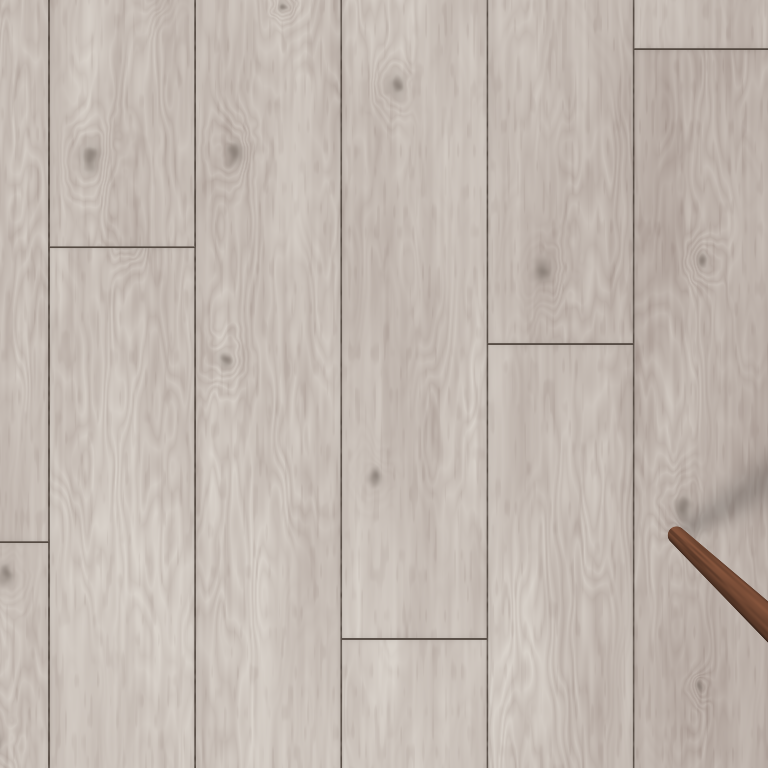
Write a Shadertoy shader that draws this texture.

```glsl
#define PLANK_SIZE vec2(0.1903, 1.278)
#define PLANK_ORIGIN vec2(0.0638, 0.678)
#define STAGGER 0.384
#define SEAM_HALF 0.0011
#define KNOT_CELL 0.27
#define KNOT_CHANCE 0.55
#define WOOD_LIGHT vec3(0.83, 0.80, 0.77)
#define WOOD_DARK vec3(0.69, 0.64, 0.61)
#define KNOT_COLOR vec3(0.50, 0.46, 0.43)
#define SEAM_COLOR vec3(0.33, 0.29, 0.26)
#define LEG_COLOR vec3(0.44, 0.28, 0.20)

float hash(vec2 p) {
    vec3 q = fract(vec3(p.xyx) * 0.1031);
    q += dot(q, q.yzx + 33.33);
    return fract((q.x + q.y) * q.z);
}

float noise(vec2 p) {
    vec2 i = floor(p), f = fract(p);
    f = f * f * (3.0 - 2.0 * f);
    return mix(mix(hash(i), hash(i + vec2(1, 0)), f.x),
               mix(hash(i + vec2(0, 1)), hash(i + vec2(1, 1)), f.x), f.y);
}

float fbm(vec2 p) {
    float sum = 0.0, amp = 0.5;
    for (int i = 0; i < 4; i++) {
        sum += amp * noise(p);
        p = p * 2.03 + 17.3;
        amp *= 0.5;
    }
    return sum / 0.9375;
}

// x: dark core, y: wide swell that bends the grain around it
vec2 knots(vec2 p, vec2 plank) {
    vec2 result = vec2(0.0);
    float cell = floor(p.y / KNOT_CELL);
    for (int i = -1; i <= 1; i++) {
        vec2 id = vec2(plank.x * 7.0 + 40.0, cell + float(i) + plank.y * 19.0 + 80.0);
        float present = step(hash(id), KNOT_CHANCE);
        vec2 center = vec2(mix(0.2, 0.8, hash(id + 3.7)) * PLANK_SIZE.x,
                           (cell + float(i) + mix(0.2, 0.8, hash(id + 9.1))) * KNOT_CELL);
        float radius = mix(0.004, 0.012, hash(id + 5.3));
        vec2 d = (p - center) * vec2(1.0, 0.7);
        d += 0.006 * (vec2(noise(p * 90.0), noise(p * 90.0 + 31.0)) - 0.5);
        float r = length(d) / radius;
        result += present * vec2(exp(-r * r), exp(-r * r * 0.08));
    }
    return result;
}

// Lightness of the wood, 0 dark to 1 light
float woodTone(vec2 p, vec2 plank, float swell) {
    vec2 q = p + vec2(hash(plank + 51.0), hash(plank + 77.0)) * 23.0;
    float field = fbm(q * vec2(13.0, 2.6)) + 0.12 * noise(q * vec2(45.0, 14.0)) + 0.35 * swell;
    float rings = abs(fract(field * 13.0) * 2.0 - 1.0);
    float ringStrength = smoothstep(0.3, 0.75, noise(q * vec2(12.0, 3.0) + 9.0));
    float clouds = fbm(q * vec2(20.0, 3.5) + 40.0);
    float fibres = noise(q * vec2(210.0, 9.0)) * 0.6 + noise(q * vec2(110.0, 5.0)) * 0.4;
    float pores = smoothstep(0.62, 0.95, noise(q * vec2(240.0, 38.0) + 5.0));
    float tone = 0.56 + 0.2 * (hash(plank + 13.0) - 0.5);
    tone += 0.75 * (clouds - 0.5) + 0.42 * (fibres - 0.5);
    tone += (rings - 0.5) * mix(0.08, 0.36, ringStrength);
    return tone - 0.22 * pores - 0.14 * swell;
}

float seamMask(float d, float px) {
    return 1.0 - smoothstep(SEAM_HALF - 0.5 * px, SEAM_HALF + 0.5 * px, d);
}

void mainImage(out vec4 fragColor, in vec2 fragCoord) {
    vec2 uv = fragCoord / iResolution.y;
    float px = 1.0 / iResolution.y;

    // Staggered plank layout
    float column = floor((uv.x - PLANK_ORIGIN.x) / PLANK_SIZE.x);
    vec2 p = uv - PLANK_ORIGIN - vec2(0.0, STAGGER * column);
    vec2 plank = floor(p / PLANK_SIZE);
    p -= plank * PLANK_SIZE;

    // Grain, knots and broad daylight
    vec2 knot = knots(p, plank);
    float tone = woodTone(p, plank + 20.0, knot.y);
    vec2 glow = (uv - vec2(0.27, 0.1)) * vec2(3.0, 2.6);
    tone += 0.28 * exp(-dot(glow, glow)) - 0.28 * smoothstep(0.6, 1.0, uv.x);
    tone += 0.12 * smoothstep(0.6, 1.0, uv.y) * (1.0 - smoothstep(0.65, 0.9, uv.x));
    vec3 color = mix(WOOD_DARK, WOOD_LIGHT, clamp(tone, -0.5, 1.15));
    color = mix(color, KNOT_COLOR, 0.75 * min(knot.x, 1.0));

    // Seams with slightly worn long edges
    vec2 edge = min(p, PLANK_SIZE - p);
    float wear = mix(0.75, 1.0, noise(uv * vec2(5.0, 160.0)));
    color *= 1.0 - 0.07 * exp(-min(edge.x, edge.y) / 0.003);
    float seam = max(seamMask(edge.x, px) * wear, seamMask(edge.y, px));
    color = mix(color, SEAM_COLOR, seam);

    // Soft shadow, spreading away from the foot of the leg
    vec2 foot = vec2(0.881, 0.303);
    vec2 s = uv - foot;
    vec2 shadowDir = normalize(vec2(0.84, 0.5));
    float along = dot(s, shadowDir);
    float across = dot(s, vec2(-shadowDir.y, shadowDir.x)) / (0.013 + 0.12 * max(along, 0.0));
    color *= 1.0 - 0.17 * exp(-across * across) * smoothstep(-0.015, 0.03, along);

    // Tapered round leg
    vec2 legDir = normalize(vec2(0.16, -0.15));
    float reach = max(dot(s, legDir), 0.0);
    float radius = 0.0115 + 0.05 * reach;
    float side = dot(s, vec2(-legDir.y, legDir.x)) / radius;
    float legDist = length(s - legDir * reach) - radius;
    float legGrain = noise(vec2(reach * 28.0, side * 5.0)) - 0.5;
    vec3 leg = LEG_COLOR * (1.0 + 0.22 * side - 0.25 * side * side + 0.28 * legGrain);
    color = mix(color, leg, 1.0 - smoothstep(-0.5 * px, 0.5 * px, legDist));

    fragColor = vec4(clamp(color, 0.0, 1.0), 1.0);
}
```
